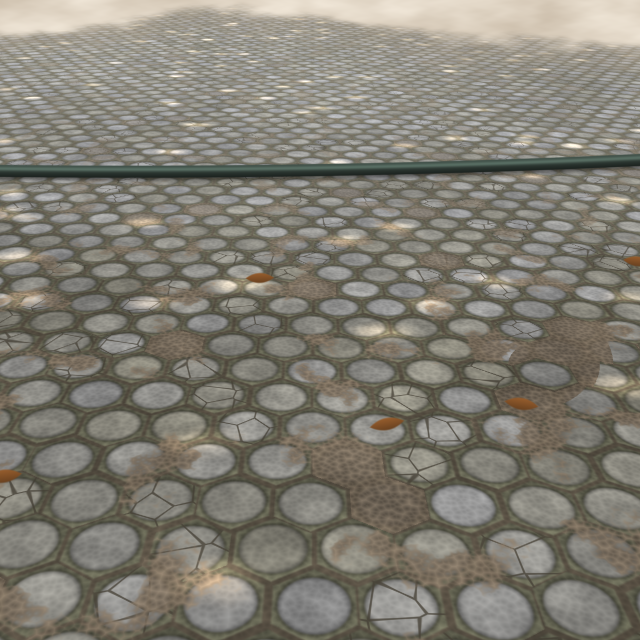
Write a Shadertoy shader that draws this texture.

```glsl
// Worn hexagonal pavers with round raised faces, receding toward a sandy edge.
// A screen point is projected to the ground, folded into a hex lattice, then
// given cracks, bare soil, dappled sun, fallen leaves and a hose across it.
#define SPACING 0.139      // paver width at unit depth
#define ROW_PITCH 0.091    // step of inverse depth per row
#define ROW_SHIFT 0.82     // phase of the rows
#define HORIZON 0.065      // horizon height above the canvas
#define CENTER_X 0.488     // column that runs straight up
#define PAVER_RADIUS 0.468 // hexagon apothem, in paver widths
#define FACE_RADIUS 0.412  // raised disc, in paver widths
#define CRACKED 0.20       // share of cracked pavers
#define MISSING 0.045      // share of missing pavers
#define SUN_SPOTS 0.24     // share of cells holding a sun spot
#define HOSE_RADIUS 0.0095
#define SAMPLES 4

const vec3 JOINT = vec3(.27, .25, .21), SOIL = vec3(.45, .40, .34);
const vec3 MOSS = vec3(.45, .45, .37), STONE = vec3(.55, .54, .49);
const vec3 SLATE = vec3(.59, .59, .59), SAND = vec3(.92, .88, .82);
const vec3 DUST = vec3(.75, .69, .61), HOSE = vec3(.25, .31, .28);
const vec3 LEAF = vec3(.50, .31, .15);

float hash(vec2 p) {
    vec3 q = fract(p.xyx * .1031);
    q += dot(q, q.yzx + 33.33);
    return fract((q.x + q.y) * q.z);
}
vec2 hash2(vec2 p) { return vec2(hash(p), hash(p + 57.3)); }

// Layered, warped sines in 0..1
float mottle(vec2 p) {
    float sum = 0., amp = .5;
    for (int i = 0; i < 5; i++) {
        p = mat2(.8, .6, -.6, .8) * p * 1.8 + 1.3;
        sum += amp * sin(p.x + 1.7 * sin(p.y));
        amp *= .55;
    }
    return .5 + .5 * sum;
}

// Cellular noise: nearest and second nearest distance
vec2 cells(vec2 p) {
    vec2 near = vec2(9.);
    for (int i = 0; i < 9; i++) {
        vec2 cell = floor(p) + vec2(i % 3 - 1, i / 3 - 1);
        float d = length(cell + hash2(cell) - p);
        near = d < near.x ? vec2(d, near.x) : vec2(near.x, min(near.y, d));
    }
    return near;
}

float sunSpots(vec2 p) {
    float light = 0., ragged = .22 * mottle(p * 2.);
    for (int i = 0; i < 9; i++) {
        vec2 cell = floor(p) + vec2(i % 3 - 1, i / 3 - 1);
        float d = length((cell + hash2(cell + 7.) - p) * vec2(1., 1.35));
        float lit = step(hash(cell + 31.), SUN_SPOTS);
        light = max(light, lit * (1. - smoothstep(.12, .5, d + ragged)));
    }
    return light;
}

vec3 pavement(vec2 q, vec2 uv, float depth, float blur) {
    // Nearest centre of the hex lattice
    vec2 period = vec2(1., 1.7320508);
    vec2 a = mod(q, period) - .5 * period, b = mod(q - .5 * period, period) - .5 * period;
    vec2 p = dot(a, a) < dot(b, b) ? a : b;
    vec2 id = round((q - p) * vec2(2., 1.1547));
    p += (hash2(id) - .5) * .06;

    // Outline, raised face and bare ground
    float far = 1. - smoothstep(.22, .6, depth);
    float detail = 1. / (1. + 40. * blur * blur);
    float grit = mix(.5, cells(q * 11.).x, detail);
    float stain = mottle(q * .9), w = .016 + .4 * blur;
    float hex = max(abs(p.x), .5 * abs(p.x) + .866 * abs(p.y)) - PAVER_RADIUS;
    float disc = length(p) - FACE_RADIUS * (.97 + .05 * hash(id + 3.));
    float strip = exp(-dot((uv - vec2(.84, .43)) * vec2(10., 13.), (uv - vec2(.84, .43)) * vec2(10., 13.)));
    float gone = step(hash(id + 9.), MISSING + .55 * strip);
    float covered = max(gone, smoothstep(.70, .86, stain + .2 * strip + .15 * (grit - .5)));

    // Paver colours: mossy shoulder, dark ring, mottled face
    vec3 face = mix(STONE, SLATE, hash(id + 5.)) * (.90 + .18 * hash(id + 11.));
    face *= .88 + .22 * mottle(q * 3.) + .16 * (grit - .5);
    face += far * vec3(.10, .105, .12);
    vec3 rim = (MOSS + .13 * far) * (.92 + .25 * (grit - .5) - .22 * p.y);
    vec3 paver = mix(face, rim, smoothstep(-w, w, disc));
    paver *= 1. - .27 * detail * exp(-pow(disc / (.018 + w), 2.));

    // Cracks follow cell borders
    vec2 shard = cells(q * 2.1 + hash2(id) * 5.);
    float crack = 1. - smoothstep(.02, .05 + w, shard.y - shard.x);
    paver = mix(paver, JOINT, .8 * detail * crack * step(hash(id + 17.), CRACKED));

    vec3 soil = SOIL * (.65 + .4 * grit + .25 * stain);
    vec3 ground = mix(mix(JOINT, soil, .25 + .35 * stain), soil, gone) + .16 * far;
    vec3 col = mix(paver, ground, smoothstep(-w, w, hex));
    return mix(col, soil + .12 * far, covered * (.9 - .6 * far));
}

vec3 scene(vec2 uv) {
    // Ground projection, flattened gently near the horizon
    float y = 1. - uv.y, t = HORIZON + y - .016 * (uv.x - CENTER_X);
    float depth = sqrt(t * t + .012);
    float row = 1. / (depth * ROW_PITCH) - ROW_SHIFT;
    vec2 q = vec2((uv.x - CENTER_X) / (SPACING * depth), row * .8660254);
    float blur = .866 * t / (depth * depth * depth * ROW_PITCH * iResolution.y);
    vec3 col = pavement(q, uv, depth, blur);
    col *= .93 + .14 * mottle(uv * vec2(3., 6.));
    col = mix(col, col * vec3(1.5, 1.42, 1.32) + .06, .9 * sunSpots(q * .55));

    // Sunlit sand beyond a ragged shadow edge
    float bay = (uv.x - .38) / .22, rough = mottle(uv * vec2(9., 24.));
    float edge = .052 + .02 * uv.x - .045 * exp(-bay * bay) + .025 * (rough - .5);
    col = mix(col, DUST * .92, .35 * (1. - smoothstep(edge, edge + .06, y)));
    col = mix(col, mix(DUST, SAND, .35 + .75 * rough), 1. - smoothstep(edge - .012, edge + .012, y));

    // Scattered leaves
    for (int i = 0; i < 5; i++) {
        vec2 seed = vec2(i * 13 + 4, i * 7 + 2), at = hash2(seed) * vec2(1., .8);
        float turn = hash(seed + 2.) - .3;
        vec2 p = mat2(cos(turn), -sin(turn), sin(turn), cos(turn)) * (uv - at) / (.012 + .022 * (1. - at.y));
        float blade = abs(p.y) - .34 * (1. - p.x * p.x);
        col = mix(col, LEAF * (1. + .5 * p.y), 1. - smoothstep(-.05, .08, blade));
    }

    // Hose with a soft shadow below
    float h = (uv.y - (.733 - .012 * uv.x + .029 * uv.x * uv.x)) / HOSE_RADIUS;
    col *= 1. - .4 * exp(-pow((h + 1.) / .55, 2.));
    vec3 tube = HOSE * (.72 + .3 * h + .55 * exp(-pow((h - .35) / .35, 2.)));
    return mix(col, tube, 1. - smoothstep(.9, 1.08, abs(h)));
}

void mainImage(out vec4 fragColor, in vec2 fragCoord) {
    vec3 sum = vec3(0.);
    for (int i = 0; i < SAMPLES; i++) {
        float k = float(i);
        vec2 offset = vec2(fract(k * .618 + .2), (k + .5) / float(SAMPLES)) - .5;
        sum += scene((fragCoord + offset) / iResolution.xy);
    }
    fragColor = vec4(clamp(sum / float(SAMPLES), 0., 1.), 1.);
}
```
